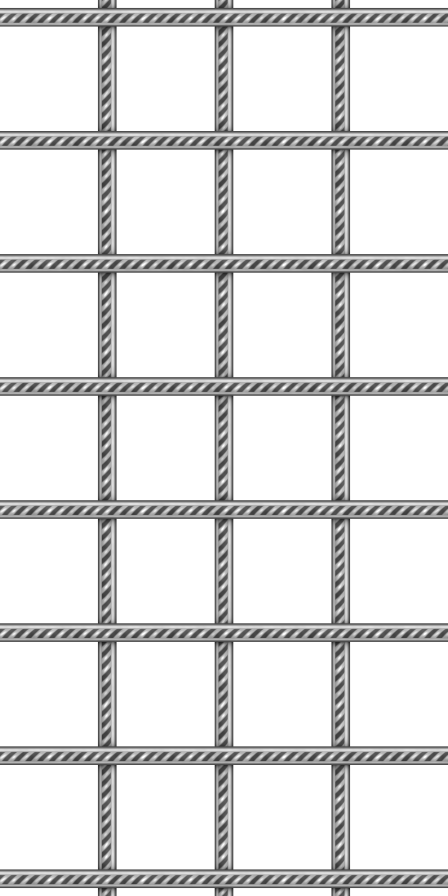
Give the GLSL for this pattern, as a Shadertoy shader.

```glsl
// Layout, in units of the canvas width
const vec2 SPACING = vec2(0.2606, 0.2747);
const float HALF_WIDTH = 0.0208;
const float RIB_PITCH = 0.0262;
const float RIB_LEAN = 0.85;
const float SHADOW_REACH = 0.007;

// Grey levels
const float EDGE_TONE = 0.30;
const float CORE_TONE = 0.53;
const float UPPER_STRIP = 0.86;
const float LOWER_STRIP = 0.70;
const float GROOVE_TONE = 0.31;
const float RIDGE_TONE = 0.69;
const float GLEAM = 0.30;

// Soft band of the given half size
float band(float t, float center, float size, float blur) {
    return 1.0 - smoothstep(size - blur, size + blur, abs(t - center));
}

// Layered sines: uneven polish along the steel
float polish(float along, float t) {
    return 0.5 * sin(along * 61.0 + t * 2.0)
         + 0.3 * sin(along * 143.0 - t * 3.0 + 1.3)
         + 0.2 * sin(along * 397.0 + t * 5.0);
}

// Tone of a ribbed rod; t runs from -1 to 1 across it
float rodTone(float t, float along) {
    float wear = polish(along, t);

    // Slanted ribs, bent slightly around the rod
    float phase = along / RIB_PITCH - RIB_LEAN * (t + 0.25 * t * t);
    float wave = 0.5 + 0.5 * sin(6.28318 * phase);
    float ridge = smoothstep(0.15, 0.85, wave);
    float ribs = mix(GROOVE_TONE, RIDGE_TONE, ridge);
    ribs += GLEAM * pow(wave, 4.0) * band(t, -0.12, 0.2, 0.2) * (0.8 + 0.4 * wear);
    ribs += 0.10 * t + 0.05 * wear;

    // Smooth strips on both sides of the ribs
    float tone = mix(CORE_TONE, ribs, band(t, -0.1, 0.50, 0.10));
    tone = mix(tone, UPPER_STRIP + 0.03 * wear, band(t, 0.59, 0.15, 0.11));
    tone = mix(tone, LOWER_STRIP + 0.03 * wear, band(t, -0.71, 0.09, 0.09));

    // Dark outline where the rod turns away
    return mix(tone, EDGE_TONE, smoothstep(0.78, 0.96, abs(t)));
}

float coverage(float offset, float pixel) {
    return clamp((HALF_WIDTH - abs(offset)) / pixel + 0.5, 0.0, 1.0);
}

void mainImage(out vec4 fragColor, in vec2 fragCoord) {
    float pixel = 1.0 / iResolution.x;
    vec2 p = (fragCoord - 0.5 * iResolution.xy) * pixel;

    // Signed distances to the nearest upright and the nearest crossbar
    float uprightOffset = mod(p.x + 0.5 * SPACING.x, SPACING.x) - 0.5 * SPACING.x;
    float crossOffset = mod(p.y, SPACING.y) - 0.5 * SPACING.y;

    // Uprights, shaded beside each crossing
    float upright = rodTone(clamp(uprightOffset / HALF_WIDTH, -1.0, 1.0), p.y);
    float gap = max(abs(crossOffset) - HALF_WIDTH, 0.0);
    float strength = crossOffset < 0.0 ? 0.60 : 0.35;
    upright *= 1.0 - strength * exp(-gap / SHADOW_REACH);

    // Crossbars lie in front
    float crossbar = rodTone(clamp(crossOffset / HALF_WIDTH, -1.0, 1.0), p.x);

    float tone = mix(1.0, upright, coverage(uprightOffset, pixel));
    tone = mix(tone, crossbar, coverage(crossOffset, pixel));
    fragColor = vec4(vec3(clamp(tone, 0.0, 1.0)), 1.0);
}
```
